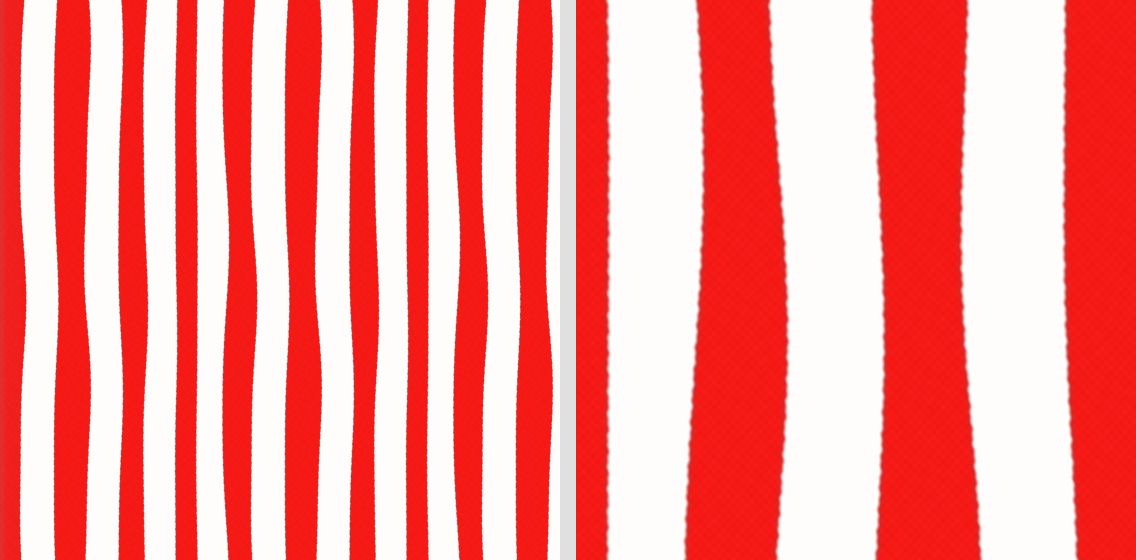
Left, the full canvas; right, a detail of the centre.
Give the GLSL for this pattern, as a Shadertoy shader.

```glsl
const float TAU = 6.2831853;
const float UNITS = 1000.0;               // canvas height in working units
const vec2 REPEAT = vec2(412.4, 618.5);   // size of one group of four stripes
const float WRAP = 30.0;                  // space kept left of the first stripe

const vec3 CLOTH = vec3(0.995, 0.993, 0.988);
const vec3 RED = vec3(0.962, 0.100, 0.088);
const vec3 RIM = vec3(0.820, 0.165, 0.160);
const vec3 FADED_RED = vec3(0.890, 0.175, 0.170);

// Hand-cut edge: wave = (broad amplitude, broad peak, fine amplitude, fine peak)
float cutEdge(float turn, float base, vec4 wave) {
    return base + wave.x * cos(TAU * (turn - wave.y))
                + wave.z * cos(2.0 * TAU * (turn - wave.w));
}

// Positive inside the stripe, negative outside
float stripe(float x, float turn, vec2 sides, vec4 leftWave, vec4 rightWave) {
    float left = cutEdge(turn, sides.x, leftWave);
    float right = cutEdge(turn, sides.y, rightWave);
    return min(x - left, right - x);
}

// Small roughness of the printed edge
float roughness(vec2 p) {
    return 0.30 * sin(p.y * 0.43 + p.x * 0.09)
         + 0.22 * sin(p.y * 0.97 + p.x * 0.17 + 1.7);
}

// Faint woven grain
float weave(vec2 p) {
    float threads = sin(p.x * 1.13) * sin(p.y * 1.07);
    float slubs = sin(p.x * 0.41 + 2.0 * sin(p.y * 0.13))
                * sin(p.y * 0.37 + 2.0 * sin(p.x * 0.11));
    return 0.6 * threads + 0.4 * slubs;
}

float stripeGroup(float x, float turn) {
    float d = stripe(x, turn, vec2(-10.1, 40.2),
                     vec4(5.9, 0.70, 0.8, 0.70), vec4(5.2, 0.88, 1.6, 0.85));
    d = max(d, stripe(x, turn, vec2(99.3, 156.0),
                      vec4(3.9, 0.87, 1.0, 0.87), vec4(5.2, 0.18, 1.7, 0.08)));
    d = max(d, stripe(x, turn, vec2(214.6, 259.5),
                      vec4(3.9, 0.15, 1.0, 0.12), vec4(4.0, 0.87, 1.0, 0.92)));
    return max(d, stripe(x, turn, vec2(314.2, 351.9),
                         vec4(1.6, 0.95, 0.6, 0.00), vec4(1.2, 0.80, 0.4, 0.10)));
}

void mainImage(out vec4 fragColor, in vec2 fragCoord) {
    vec2 p = fragCoord / iResolution.y * UNITS;
    float pixel = UNITS / iResolution.y;

    // Repeat across, and measure the wave phase from the top down
    float x = mod(p.x + WRAP, REPEAT.x) - WRAP;
    float turn = (UNITS - p.y) / REPEAT.y;
    float d = stripeGroup(x, turn) + roughness(p);

    // Ink: dull along the left border, darker at the stripe rims
    float border = 0.7 * (1.0 - smoothstep(3.0, 12.0, p.x))
                 + 0.3 * (1.0 - smoothstep(30.0, 45.0, p.x));
    vec3 ink = mix(RED, FADED_RED, border);
    ink = mix(ink, RIM, 0.85 * (1.0 - smoothstep(1.2, 3.4, d)));
    ink += 0.014 * weave(p);

    // Soft printed edge
    float soft = max(1.5, 0.75 * pixel);
    vec3 color = mix(CLOTH, ink, smoothstep(-soft, soft, d));
    fragColor = vec4(color, 1.0);
}
```
